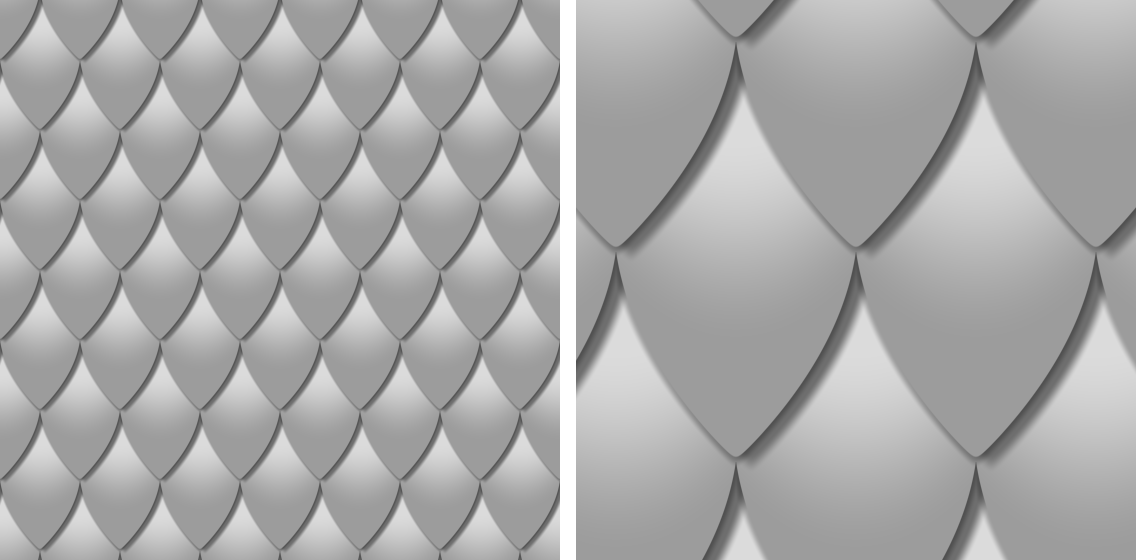
Left, the full canvas; right, a detail of the centre.
Reproduce this pattern procedurally as a Shadertoy shader.

```glsl
// Overlapping pointed grey scales, lit from above with a shadow to the lower right.

const float COLUMNS = 7.0;                       // scales across
const float ROWS = 8.0;                          // staggered rows, even so that it tiles
const float TIP_HEIGHT = 0.135;                  // height of the lowest tips, in rows
const float TIP_ROUNDING = 0.02;                 // in columns
const float FLARE = 1.75;                        // how fast a scale widens above its tip
const vec2 SHADOW_OFFSET = vec2(0.009, -0.004);  // canvas units
const float SHADOW_BLUR = 0.004;
const float CONTACT_WIDTH = 0.005;
const float CONTACT_STRENGTH = 0.28;
const float BODY_TONE = 0.61;
const float LIGHT_TONE = 0.86;
const float SHADOW_TONE = 0.43;

const vec2 GRID = vec2(COLUMNS, ROWS);

// Position relative to the tip of the nearest scale in a row.
vec2 scaleLocal(vec2 p, float row) {
    float center = 0.5 - 0.5 * mod(row, 2.0);
    return vec2(fract(p.x - center + 0.5) - 0.5, p.y - row);
}

// Approximate signed distance to the scales of a row, in canvas units.
float scaleDistance(vec2 p, float row) {
    vec2 q = scaleLocal(p, row);
    float t = min(q.y, 1.0);
    float halfWidth = 0.5 * t * (FLARE + (1.0 - FLARE) * t);
    float slope = 0.5 * (FLARE + 2.0 * (1.0 - FLARE) * t) * ROWS / COLUMNS;
    float side = sqrt(q.x * q.x + TIP_ROUNDING * TIP_ROUNDING);
    return (side - halfWidth) / (COLUMNS * sqrt(1.0 + slope * slope));
}

// Tone of a row's surface, shadowed by the row lying over it.
float scaleTone(vec2 p, float row) {
    vec2 q = scaleLocal(p, row);
    float depth = 1.0 - 0.5 * q.y;               // 0 at the visible top, 1 at the tip
    float sheen = 1.0 - smoothstep(0.2, 0.72, depth + 0.6 * q.x * q.x - 0.02);
    float tone = mix(BODY_TONE, LIGHT_TONE, sheen);

    // Offset drop shadow, then a narrow dark line along the contact.
    float shadowDistance = scaleDistance(p - SHADOW_OFFSET * GRID, row + 1.0);
    float shadow = 1.0 - smoothstep(-SHADOW_BLUR, SHADOW_BLUR, shadowDistance);
    float contact = 1.0 - smoothstep(0.0, CONTACT_WIDTH, scaleDistance(p, row + 1.0));
    tone = mix(tone, SHADOW_TONE, shadow);
    return tone * (1.0 - CONTACT_STRENGTH * contact);
}

void mainImage(out vec4 fragColor, in vec2 fragCoord) {
    vec2 p = fragCoord / iResolution.xy * GRID - vec2(0.0, TIP_HEIGHT);
    float row = floor(p.y);
    float edge = 0.75 / iResolution.y;

    // The row whose tips lie just below covers the one beneath it.
    float cover = 1.0 - smoothstep(-edge, edge, scaleDistance(p, row));
    float tone = mix(scaleTone(p, row - 1.0), scaleTone(p, row), cover);
    fragColor = vec4(vec3(tone), 1.0);
}
```
